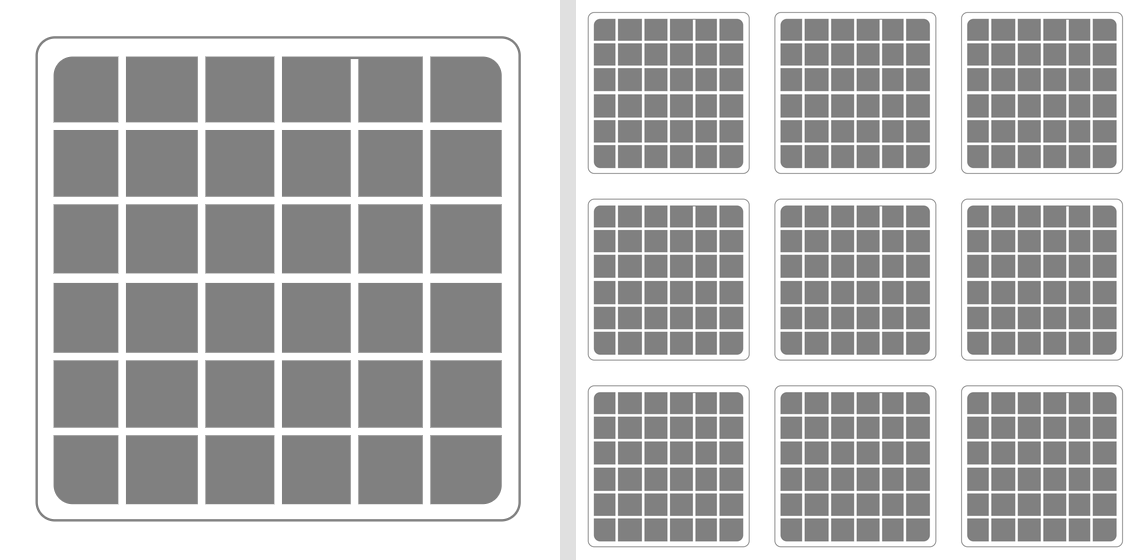
Left: one tile. Right: repeated 3 by 3.
Write a WebGL 2 fragment shader that draws this pattern.

```glsl
#version 300 es
precision highp float;
// Draws a rounded grey panel cut into six by six uneven cells, inside a thin rounded frame.

uniform vec2 u_resolution;
out vec4 fragColor;

const vec3 WHITE = vec3(1.0);
const vec3 GREY = vec3(0.502);

// Slightly irregular gap centres, left to right and bottom to top
const int GAPS = 5;
const float COLUMN_GAPS[GAPS] = float[](0.2181, 0.3600, 0.4967, 0.6331, 0.7617);
const float ROW_GAPS[GAPS] = float[](0.2295, 0.3633, 0.5033, 0.6419, 0.7747);
const float GAP_HALF = 0.0068;
const float WIDE_GAP_HALF = 0.0085;
const int WIDE_ROW = 2;
const int SHORT_COLUMN = 3;
const float SHORT_COLUMN_TOP = 0.8945;

// Signed distance to a rounded box
float roundedBox(vec2 p, vec2 halfSize, float radius) {
    vec2 q = abs(p) - halfSize + radius;
    return length(max(q, 0.0)) + min(max(q.x, q.y), 0.0) - radius;
}

// Signed distance to a straight band
float band(float x, float centre, float halfWidth) {
    return abs(x - centre) - halfWidth;
}

// Smooth coverage of the inside of a shape
float coverage(float d, float pixel) {
    return clamp(0.5 - d / pixel, 0.0, 1.0);
}

// Signed distance to all the gaps between cells
float gapDistance(vec2 p) {
    float d = 1.0;
    for (int i = 0; i < GAPS; i++) {
        float column = band(p.x, COLUMN_GAPS[i], GAP_HALF);
        if (i == SHORT_COLUMN) column = max(column, p.y - SHORT_COLUMN_TOP);
        float rowHalf = i == WIDE_ROW ? WIDE_GAP_HALF : GAP_HALF;
        float row = band(p.y, ROW_GAPS[i], rowHalf);
        d = min(d, min(column, row));
    }
    return d;
}

void main() {
    vec2 uv = gl_FragCoord.xy / u_resolution;
    float pixel = 1.0 / min(u_resolution.x, u_resolution.y);

    // Panel with the gaps cut out
    float panel = roundedBox(uv - vec2(0.4958, 0.4993), vec2(0.4001, 0.3997), 0.034);
    float cells = max(panel, -gapDistance(uv));

    // Thin outline around the panel
    float frame = abs(roundedBox(uv - vec2(0.4967, 0.5020), vec2(0.4312), 0.0326)) - 0.0021;

    float ink = max(coverage(cells, pixel), coverage(frame, pixel));
    fragColor = vec4(mix(WHITE, GREY, ink), 1.0);
}
```
